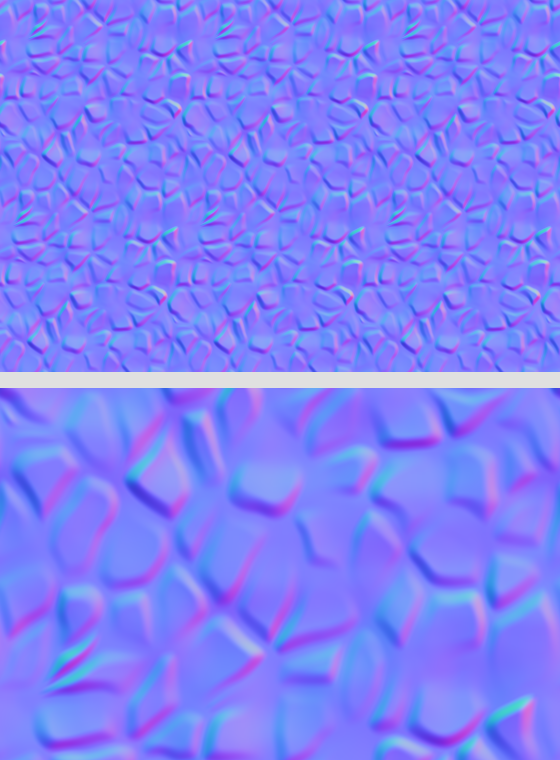
Top, the full canvas; bottom, a detail of the centre.
This texture map is drawn by a Shadertoy shader. Its source:

```glsl
// Tiling normal map of irregular, bevelled paving stones with wide soft grooves.

const float TILE_CELLS = 9.0;     // stones along one side of the repeating tile
const float CELLS_ACROSS = 27.0;  // stones across the canvas width
const float ROW_SHEAR = 0.078;    // sideways drift of the tile per unit of height
const float GRAIN_ANGLE = 0.85;   // mean direction of the longer stone axis

// Three random values per point, without sine.
vec3 hash32(vec2 p) {
    vec3 q = fract(p.xyx * vec3(0.1031, 0.1030, 0.0973));
    q += dot(q, q.yxz + 33.33);
    return fract((q.xxy + q.yzz) * q.zyx);
}

// Smooth value noise that repeats after the given period.
vec2 tileNoise(vec2 p, float period, float seed) {
    vec2 i = floor(p), f = fract(p);
    f = f * f * f * (f * (f * 6.0 - 15.0) + 10.0);
    vec2 a = hash32(mod(i, period) + seed).xy;
    vec2 b = hash32(mod(i + vec2(1, 0), period) + seed).xy;
    vec2 c = hash32(mod(i + vec2(0, 1), period) + seed).xy;
    vec2 d = hash32(mod(i + vec2(1, 1), period) + seed).xy;
    return mix(mix(a, b, f.x), mix(c, d, f.x), f.y) - 0.5;
}

// Shortens distances along the grain so that stones grow longer there.
vec2 grainSpace(vec2 v, float angle) {
    vec2 along = vec2(cos(angle), sin(angle));
    vec2 across = vec2(-along.y, along.x);
    return vec2(dot(v, along) * 0.84, dot(v, across) * 1.19);
}

// Offset to the centre of a cell's stone (xy) and its size weight (z).
vec3 stoneSite(vec2 cell, vec2 p, float angle) {
    vec3 rnd = hash32(mod(cell, TILE_CELLS) + 17.0);
    vec2 centre = cell + 0.5 + 0.98 * (rnd.xy - 0.5);
    return vec3(grainSpace(centre - p, angle), rnd.z * 0.36);
}

// Stone relief, in units of one cell.
float stoneHeight(vec2 p) {
    float ground = 0.16 * tileNoise(p, TILE_CELLS, 83.0).x;
    float angle = GRAIN_ANGLE + 3.2 * tileNoise(p / 3.0, TILE_CELLS / 3.0, 7.0).x;
    p += 0.13 * tileNoise(p * 2.0, TILE_CELLS * 2.0, 61.0);
    vec2 base = floor(p), owner = base;
    vec3 nearest = vec3(0.0);
    float best = 1e3;

    // Weighted nearest site: straight edges, uneven sizes.
    for (int y = -2; y <= 2; y++)
    for (int x = -2; x <= 2; x++) {
        vec2 cell = base + vec2(x, y);
        vec3 site = stoneSite(cell, p, angle);
        float power = dot(site.xy, site.xy) - site.z;
        if (power < best) {
            best = power;
            nearest = site;
            owner = cell;
        }
    }

    // Smooth minimum of the distances to all borders rounds the corners.
    const float sharpness = 22.0;
    float sum = 1e-6;
    for (int y = -2; y <= 2; y++)
    for (int x = -2; x <= 2; x++) {
        vec2 cell = base + vec2(x, y);
        if (cell == owner) continue;
        vec3 site = stoneSite(cell, p, angle);
        float power = dot(site.xy, site.xy) - site.z;
        float gap = 0.5 * (power - best) / max(length(site.xy - nearest.xy), 0.01);
        sum += exp(-sharpness * gap);
    }
    float border = -log(sum) / sharpness;

    // Top with its own height and tilt, fading into the groove.
    vec3 rnd = hash32(mod(owner, TILE_CELLS) + 143.0);
    vec2 centre = hash32(mod(owner, TILE_CELLS) + 17.0).xy;
    vec2 local = p - owner - 0.5 - 0.98 * (centre - 0.5);
    vec2 tilt = 0.28 * (rnd.x - 0.55) * vec2(0.8, 1.0)
              + 0.2 * (rnd.y - 0.5) * vec2(1.0, -0.8);
    float top = mix(0.025, 0.1, rnd.z * rnd.z) + dot(tilt, local);
    top = 0.5 * (top + sqrt(top * top + 0.0008));
    float bevel = smoothstep(0.025, 0.26, border);
    float grain = 0.006 * tileNoise(p * 3.0, TILE_CELLS * 3.0, 29.0).x;
    return ground + bevel * top + grain;
}

// Relief at a canvas point, on the sheared tile lattice.
float relief(vec2 uv) {
    return stoneHeight(vec2(uv.x - ROW_SHEAR * uv.y, uv.y) * CELLS_ACROSS);
}

// Surface normal from central differences; the reach softens the edges.
vec3 reliefNormal(vec2 uv, float reach) {
    vec2 e = vec2(reach, 0.0);
    vec2 rise = vec2(relief(uv + e.xy) - relief(uv - e.xy),
                     relief(uv + e.yx) - relief(uv - e.yx));
    vec2 slope = rise / (2.0 * reach * CELLS_ACROSS);
    return normalize(vec3(-slope, 1.0));
}

void mainImage(out vec4 fragColor, in vec2 fragCoord) {
    vec2 uv = fragCoord / iResolution.x;
    vec3 normal = reliefNormal(uv, 0.0022);
    vec3 encoded = normal * 0.5 + 0.5;
    fragColor = vec4(encoded - vec3(0.006, 0.004, 0.004), 1.0);
}
```
